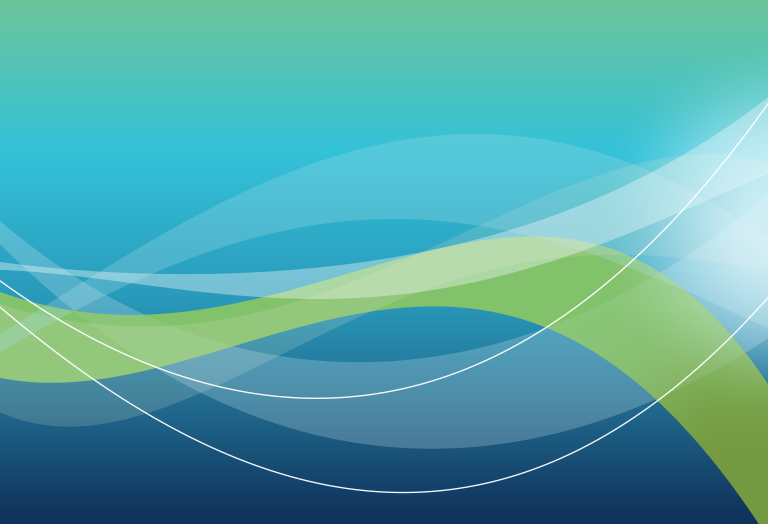
This background is drawn by a Shadertoy shader. Its source:

```glsl
// Translucent ribbons and thin arcs over a green-to-navy sky with a glow at the right.

// Height of a smooth quartic through five evenly spaced heights, x in 0..1.
float curve(float x, float a, float b, float c, float d, float e) {
    float t = 4.0 * x, t1 = t - 1.0, t2 = t - 2.0, t3 = t - 3.0, t4 = t - 4.0;
    return a * t1 * t2 * t3 * t4 / 24.0 - b * t * t2 * t3 * t4 / 6.0
         + c * t * t1 * t3 * t4 / 4.0 - d * t * t1 * t2 * t4 / 6.0
         + e * t * t1 * t2 * t3 / 24.0;
}

// Signed distance to a level set, in screen pixels.
float pixelDistance(float f) {
    return f / max(length(vec2(dFdx(f), dFdy(f))), 1e-6);
}

// Coverage of the area between two curves.
float ribbon(float y, float top, float bottom) {
    return clamp(pixelDistance(top - y) + 0.5, 0.0, 1.0)
         * clamp(pixelDistance(y - bottom) + 0.5, 0.0, 1.0);
}

// Coverage of a fine line along a curve.
float stroke(float y, float height) {
    float halfWidth = 0.0013 * iResolution.y;
    return clamp(halfWidth + 0.5 - abs(pixelDistance(y - height)), 0.0, 1.0);
}

vec3 sky(float y) {
    vec3 col = mix(vec3(0.06, 0.20, 0.36), vec3(0.07, 0.23, 0.39), smoothstep(0.0, 0.06, y));
    col = mix(col, vec3(0.13, 0.43, 0.57), clamp((y - 0.05) / 0.19, 0.0, 1.0));
    col = mix(col, vec3(0.16, 0.60, 0.73), clamp((y - 0.24) / 0.19, 0.0, 1.0));
    col = mix(col, vec3(0.20, 0.76, 0.85), clamp((y - 0.43) / 0.28, 0.0, 1.0));
    return mix(col, vec3(0.42, 0.77, 0.60), clamp((y - 0.71) / 0.29, 0.0, 1.0));
}

void mainImage(out vec4 fragColor, in vec2 fragCoord) {
    vec2 uv = fragCoord / iResolution.xy;
    float x = uv.x, y = uv.y;
    vec3 col = sky(y);

    // Green ribbon, olive toward the lower right
    float green = ribbon(y, curve(x, 0.443, 0.407, 0.498, 0.542, 0.267),
                            curve(x, 0.279, 0.316, 0.409, 0.348, -0.027));
    vec3 leaf = mix(vec3(0.51, 0.76, 0.42), vec3(0.46, 0.60, 0.25),
                    smoothstep(0.70, 0.95, x) * smoothstep(0.45, 0.12, y));
    col = mix(col, leaf, green);

    // Rising veil from the lower left
    float veil = ribbon(y, curve(x, 0.420, 0.382, 0.487, 0.650, 0.690),
                           curve(x, 0.213, 0.243, 0.416, 0.511, 0.487));
    col = mix(col, vec3(0.88, 0.90, 0.78), 0.18 * veil);

    // Broad arch
    float arch = ribbon(y, curve(x, 0.362, 0.584, 0.726, 0.721, 0.544),
                           curve(x, 0.328, 0.508, 0.582, 0.525, 0.373));
    col = mix(col, vec3(0.65, 0.86, 0.89), 0.28 * arch);

    // Hanging bowl
    float bowl = ribbon(y, curve(x, 0.578, 0.363, 0.310, 0.397, 0.630),
                           curve(x, 0.534, 0.259, 0.148, 0.183, 0.354));
    col = mix(col, vec3(0.86, 0.93, 0.95), 0.24 * (1.0 - 0.6 * green) * bowl);

    // Bright sweep to the upper right
    float sweep = ribbon(y, curve(x, 0.500, 0.477, 0.506, 0.605, 0.814),
                            curve(x, 0.485, 0.445, 0.435, 0.517, 0.668));
    col = mix(col, vec3(0.93, 0.97, 0.97), 0.40 * sweep);

    // Glow at the right edge, weaker over the green
    float r = length((uv - vec2(1.02, 0.57)) * vec2(1.46, 1.0));
    float glow = smoothstep(0.37, 0.03, r);
    col = mix(col, vec3(0.91, 0.97, 0.99), glow * (0.82 - 0.22 * green));

    // Fine white arcs
    float arcs = max(stroke(y, curve(x, 0.464, 0.276, 0.251, 0.414, 0.802)),
                     stroke(y, curve(x, 0.414, 0.164, 0.061, 0.139, 0.432)));
    col = mix(col, vec3(1.0), 0.95 * arcs);

    fragColor = vec4(col, 1.0);
}
```
